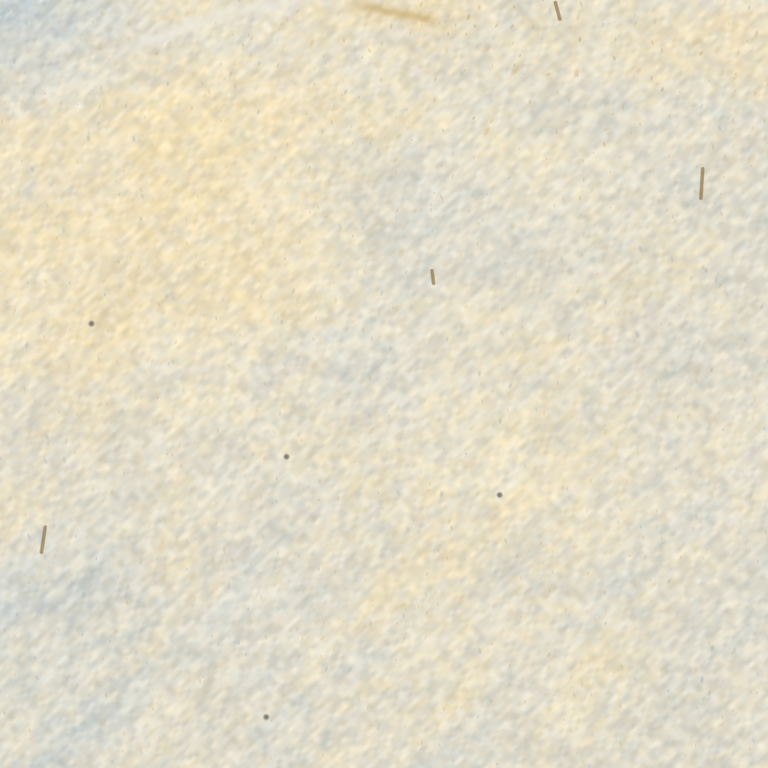
A WebGL 2 fragment shader for this texture:

```glsl
#version 300 es
precision highp float;
// Pale weathered stone: cream and blue-grey drifts, diagonal streaks, fine grain and ochre flecks.

uniform vec2 u_resolution;
out vec4 fragColor;

const vec3 COOL = vec3(0.815, 0.832, 0.812);
const vec3 NEUTRAL = vec3(0.890, 0.868, 0.797);
const vec3 WARM = vec3(0.950, 0.886, 0.728);
const vec3 OCHRE = vec3(0.77, 0.65, 0.42);
const vec3 SLATE = vec3(0.66, 0.69, 0.70);
const vec3 BARK = vec3(0.50, 0.38, 0.19);
const vec3 SOOT = vec3(0.36, 0.36, 0.35);
const vec3 CHALK = vec3(0.93, 0.92, 0.88);

float hash(vec2 p) {
    vec3 q = fract(p.xyx * 0.1031);
    q += dot(q, q.yzx + 33.33);
    return fract((q.x + q.y) * q.z);
}

vec2 hash2(vec2 p) {
    return vec2(hash(p + 17.0), hash(p + 91.0));
}

float noise(vec2 p) {
    vec2 cell = floor(p);
    vec2 f = fract(p);
    f = f * f * (3.0 - 2.0 * f);
    float low = mix(hash(cell), hash(cell + vec2(1, 0)), f.x);
    float high = mix(hash(cell + vec2(0, 1)), hash(cell + vec2(1, 1)), f.x);
    return mix(low, high, f.y);
}

vec2 rotate(vec2 p, float angle) {
    float c = cos(angle), s = sin(angle);
    return vec2(c * p.x + s * p.y, c * p.y - s * p.x);
}

// Layered noise centred on zero
float fbm(vec2 p) {
    float sum = 0.0, weight = 0.5;
    for (int i = 0; i < 5; i++) {
        sum += weight * (noise(p) - 0.5);
        p = rotate(p, 0.6) * 2.03 + 7.3;
        weight *= 0.55;
    }
    return sum;
}

// Soft elliptical patch
float patchMask(vec2 p, vec2 centre, vec2 radius) {
    vec2 d = (p - centre) / radius;
    return exp(-dot(d, d));
}

// Scattered elongated flecks, one at most per cell
float flecks(vec2 p, float cells, float density, float seed) {
    vec2 id = floor(p * cells) + seed;
    vec2 offset = fract(p * cells) - 0.35 - 0.3 * hash2(id);
    offset = rotate(offset, 0.75 + 1.2 * (hash(id + 5.0) - 0.5));
    float size = mix(0.12, 0.33, hash(id + 9.0));
    float d = length(offset * vec2(1.0, 1.9)) / size;
    float strength = mix(0.35, 1.0, hash(id + 13.0));
    return step(hash(id), density) * strength * (1.0 - smoothstep(0.2, 1.0, d));
}

float segment(vec2 p, vec2 a, vec2 b, float width) {
    vec2 ab = b - a;
    float d = length(p - a - ab * clamp(dot(p - a, ab) / dot(ab, ab), 0.0, 1.0));
    return 1.0 - smoothstep(width * 0.3, width, d);
}

// Cool to warm balance: 0 is blue-grey, 0.5 neutral, 1 cream
float warmth(vec2 p) {
    vec2 q = p + 0.12 * vec2(fbm(p * 5.0), fbm(p * 5.0 + 31.0));
    float t = 0.43 + 0.50 * patchMask(q, vec2(0.20, 0.73), vec2(0.30, 0.22));
    t += 0.22 * patchMask(q, vec2(0.66, 0.95), vec2(0.40, 0.15));
    t += 0.14 * patchMask(q, vec2(0.72, 0.35), vec2(0.30, 0.28));
    t -= 0.85 * patchMask(q, vec2(0.0, 1.02), vec2(0.17, 0.12));
    t -= 0.30 * patchMask(q, vec2(0.51, 0.55), vec2(0.09, 0.12));
    t -= 0.22 * patchMask(q, vec2(0.0, 0.08), vec2(0.30, 0.20));
    // Level bedding above, slanted streaks below
    float slanted = smoothstep(-0.15, 0.25, 0.62 - p.y + 0.2 * (p.x - 0.5));
    vec2 along = rotate(q, 0.73);
    float streak = noise(along * vec2(4.0, 34.0)) + 0.6 * noise(along * vec2(9.0, 80.0)) - 0.8;
    float bedding = noise(q * vec2(4.0, 24.0) + 11.0) - 0.5;
    t += mix(0.28 * bedding, 0.26 * streak, slanted);
    return t + 0.55 * fbm(p * 9.0 + 3.0);
}

void main() {
    vec2 p = gl_FragCoord.xy / u_resolution;
    vec2 slant = rotate(p, 0.75);

    // Fine grain shifts both hue and brightness
    float coarse = noise(slant * vec2(65.0, 125.0)) - 0.5;
    float fine = noise(slant * vec2(125.0, 190.0) + 40.0) - 0.5;
    float tint = noise(rotate(p, 0.4) * vec2(95.0, 120.0) + 80.0) - 0.5;
    float t = warmth(p) + 0.34 * tint + 0.12 * coarse;
    vec3 colour = mix(COOL, NEUTRAL, clamp(t * 2.0, -0.6, 1.0));
    colour = mix(colour, WARM, clamp(t * 2.0 - 1.0, 0.0, 1.1));
    colour += 0.065 * coarse + 0.075 * fine + 0.04 * fbm(p * 14.0 + 60.0);

    // Ochre and slate flecks, thicker near the top right
    float stain = 0.5 + 0.6 * patchMask(p, vec2(0.72, 0.92), vec2(0.30, 0.14));
    colour = mix(colour, OCHRE, 0.42 * stain * flecks(p, 26.0, 0.20, 3.0));
    colour = mix(colour, OCHRE, 0.55 * stain * flecks(slant, 58.0, 0.22, 120.0));
    colour = mix(colour, SLATE, 0.45 * flecks(slant, 49.0, 0.10, 260.0));

    // Chalky ridge that browns along its right end
    float ridge = p.y - 0.995 + 1.0 * (p.x - 0.41) * (p.x - 0.41) + 0.02 * fbm(p * 22.0);
    float crest = exp(-pow(ridge / 0.009, 2.0)) * smoothstep(0.12, 0.2, p.x);
    colour = mix(colour, CHALK, 0.65 * crest * (1.0 - smoothstep(0.36, 0.45, p.x)));
    float browned = smoothstep(0.44, 0.49, p.x) * (1.0 - smoothstep(0.53, 0.60, p.x));
    colour = mix(colour, OCHRE, 0.6 * crest * browned);

    // Sparse fibres and dark pinpoints
    for (int i = 0; i < 4; i++) {
        vec2 seed = vec2(float(i) * 7.0 + 2.0, 53.0);
        vec2 start = hash2(seed);
        vec2 reach = rotate(vec2(0.012 + 0.028 * hash(seed), 0.0), 3.1 * hash(seed + 4.0));
        colour = mix(colour, BARK, 0.6 * segment(p, start, start + reach, 0.0035));
        float dotDistance = length(p - hash2(seed + 29.0));
        colour = mix(colour, SOOT, 0.75 * (1.0 - smoothstep(0.001, 0.0055, dotDistance)));
    }
    fragColor = vec4(clamp(colour, 0.0, 1.0), 1.0);
}
```
